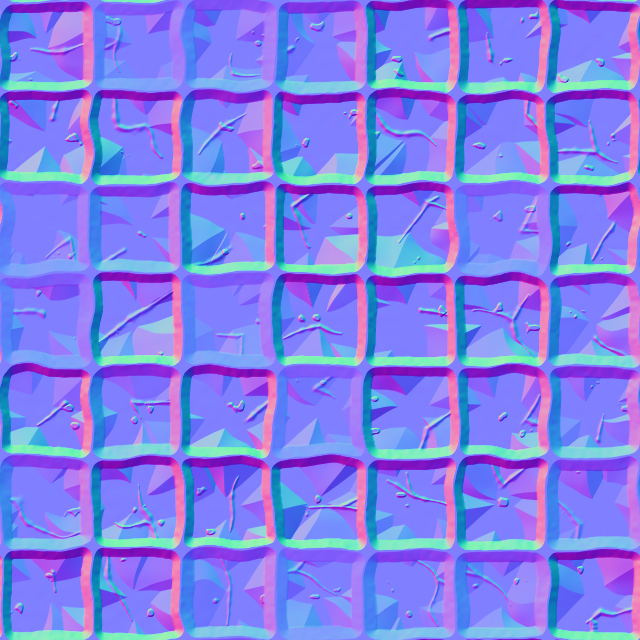
Reproduce this texture map procedurally as a Shadertoy shader.

```glsl
// Tangent-space normal map of a 7 by 7 grid of chipped, cracked stone tiles.

const float TILES = 7.0;

vec2 hash2(vec2 p) {
    return fract(sin(vec2(dot(p, vec2(127.1, 311.7)), dot(p, vec2(269.5, 183.3)))) * 43758.5);
}

// Value noise with "cells" lattice steps per tile, wrapping at the canvas border
float noise(vec2 p, float cells) {
    p *= cells;
    vec2 i = floor(p), f = fract(p);
    float period = cells * TILES;
    f = f * f * (3.0 - 2.0 * f);
    float a = hash2(mod(i, period)).x;
    float b = hash2(mod(i + vec2(1, 0), period)).x;
    float c = hash2(mod(i + vec2(0, 1), period)).x;
    float d = hash2(mod(i + vec2(1, 1), period)).x;
    return mix(mix(a, b, f.x), mix(c, d, f.x), f.y);
}

vec2 direction(float angle) {
    return vec2(cos(angle), sin(angle));
}

float roundedBox(vec2 p, float halfSize, float radius) {
    vec2 q = abs(p) - halfSize + radius;
    return length(max(q, 0.0)) + min(max(q.x, q.y), 0.0) - radius;
}

// Distance to a segment, and the position along it from 0 to 1
vec2 segment(vec2 p, vec2 a, vec2 b) {
    vec2 ab = b - a;
    float t = clamp(dot(p - a, ab) / dot(ab, ab), 0.0, 1.0);
    return vec2(length(p - a - ab * t), t);
}

// Wedge-shaped cuts made of two tilted planes each
float facets(vec2 p, vec2 id) {
    float height = 0.0;
    for (float k = 0.0; k < 5.0; k++) {
        vec2 r = hash2(id + 17.3 * k + 3.1);
        vec2 s = hash2(id + 23.7 * k + 9.4);
        float angle = 6.2832 * (k + r.x) / 5.0;
        float spread = mix(0.35, 1.1, r.y);
        vec2 q = p - direction(angle) * mix(0.04, 0.38, s.x);
        vec2 slopes = 0.2 + 0.65 * hash2(id + 5.9 * k + 41.0);
        float planeA = -slopes.x * dot(q, direction(angle - spread));
        float planeB = -slopes.y * dot(q, direction(angle + spread));
        height = min(height, max(planeA, planeB));
    }
    return height;
}

// Branching grooves that leave a shared joint
float cracks(vec2 p, vec2 id, float rough) {
    vec2 joint = (hash2(id + 61.0) - 0.5) * 0.6;
    float depth = 0.0;
    for (float k = 0.0; k < 3.0; k++) {
        vec2 r = hash2(id + 13.9 * k + 71.0);
        vec2 tip = joint + direction(6.2832 * (k + r.x) / 3.0) * mix(0.2, 0.6, r.y);
        vec2 s = segment(p, joint, tip);
        float width = mix(0.024, 0.01, s.y) * (0.6 + 0.8 * rough);
        float present = step(0.4, hash2(id + 7.7 * k + 83.0).x);
        depth = max(depth, present * width * exp(-s.x * s.x / (width * width)));
    }
    return -1.3 * depth;
}

// Small ragged pits
float pits(vec2 p, vec2 id, float rough) {
    float depth = 0.0;
    for (float k = 0.0; k < 2.0; k++) {
        vec2 r = hash2(id + 31.3 * k + 97.0);
        vec2 q = (p - (r - 0.5) * 0.75) * vec2(0.7, 1.0);
        float ragged = length(q) + 0.11 * rough;
        depth = max(depth, 0.03 * smoothstep(0.085, 0.055, ragged));
    }
    return -depth;
}

// Returns rim height, surface height and the mask of the tile face
vec3 tileHeights(vec2 p) {
    vec2 warp = vec2(noise(p, 3.0), noise(p + 2.37, 3.0)) - 0.5;
    vec2 q = p + 0.085 * warp;
    vec2 id = mod(floor(q), TILES);
    vec2 local = fract(q) - 0.5;
    float rough = noise(p, 17.0);
    float strength = smoothstep(0.08, 0.5, hash2(id + 0.5).x);

    // Bevelled rim, shallow on worn tiles
    float inside = -roundedBox(local, 0.5, 0.13) - 0.012 + 0.008 * (rough - 0.5);
    float width = mix(0.13, 0.088, strength);
    float rim = clamp(inside, 0.0, width) * mix(0.3, 2.1, strength);

    // Worn face
    vec2 bent = local + 0.1 * warp.yx;
    float surface = facets(bent, id) + cracks(bent + 0.06 * warp, id, rough) + pits(local, id, rough);
    surface += 0.002 * noise(p, 9.0);
    float mask = smoothstep(width - 0.025, width + 0.005, inside);
    return vec3(rim, surface * mix(0.55, 1.0, strength), mask);
}

void mainImage(out vec4 fragColor, in vec2 fragCoord) {
    vec2 p = TILES * fragCoord / iResolution.xy;
    vec2 e = vec2(0.007, 0.0);
    vec3 dx = (tileHeights(p + e.xy) - tileHeights(p - e.xy)) / (2.0 * e.x);
    vec3 dy = (tileHeights(p + e.yx) - tileHeights(p - e.yx)) / (2.0 * e.x);
    float face = tileHeights(p).z;
    vec2 slope = vec2(dx.x, dy.x) + face * vec2(dx.y, dy.y);

    // Green points down the canvas
    vec3 normal = normalize(vec3(-slope.x, slope.y, 1.0));
    fragColor = vec4(0.5 + 0.5 * normal, 1.0);
}
```
